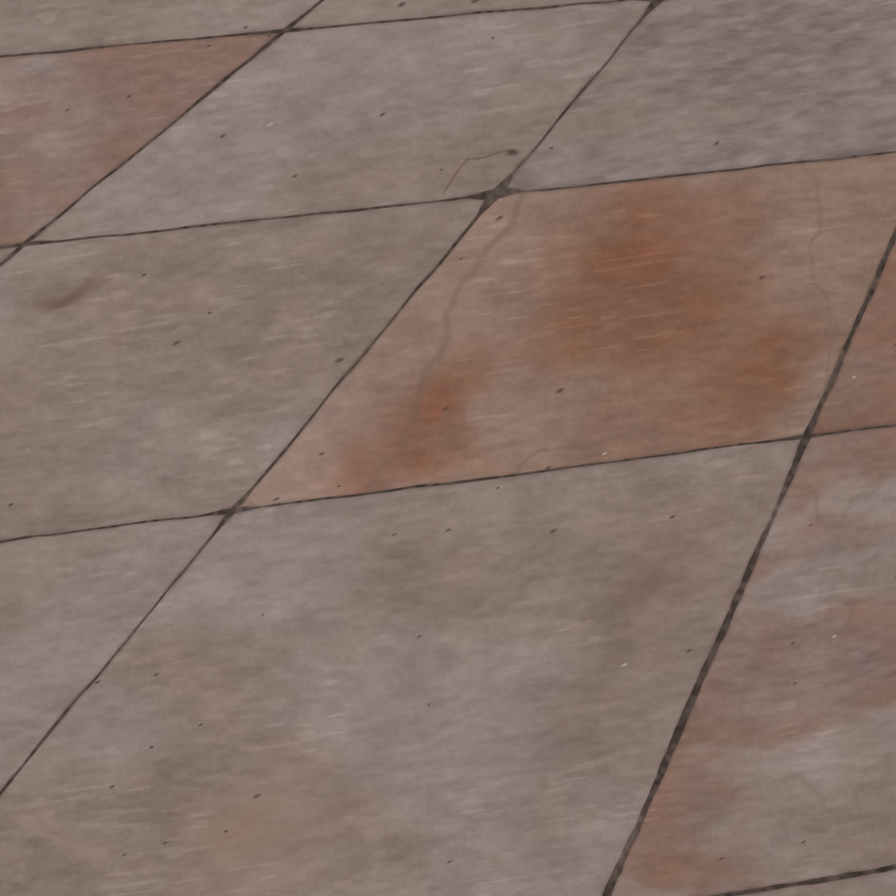
Give the GLSL for this texture, as a three.js fragment shader.

```glsl
varying vec2 vUv;

float hash(vec2 p) {
  p = fract(p * vec2(0.1731, 0.2917) + 0.37);
  p += dot(p, p.yx + 27.31);
  return fract((p.x + p.y) * p.x * 41.7);
}

float noise(vec2 p) {
  vec2 i = floor(p), f = fract(p);
  f = f * f * (3.0 - 2.0 * f);
  return mix(mix(hash(i), hash(i + vec2(1.0, 0.0)), f.x),
             mix(hash(i + vec2(0.0, 1.0)), hash(i + 1.0), f.x), f.y);
}

float fbm(vec2 p) {
  float sum = 0.0, amp = 0.5;
  for (int i = 0; i < 5; i++) {
    sum += amp * noise(p);
    p = mat2(1.6, 1.2, -1.2, 1.6) * p + 7.3;
    amp *= 0.5;
  }
  return sum;
}

// Perspective map from canvas to slab units: x counts columns, y counts rows downward
vec2 slabPlane(vec2 p) {
  vec3 q = vec3(p, 1.0);
  vec2 s = vec2(dot(q, vec3(0.2719, -0.2257, 0.0261)),
                dot(q, vec3(0.054, -0.5067, 0.3667))) / dot(q, vec3(0.0021, -0.1078, 0.2088));
  s.y += 0.05 * smoothstep(1.2, 1.9, s.y);
  return s;
}

// Soft elliptical patch, tilted along the slabs
float patchAt(vec2 p, vec2 center, vec2 radius, float angle) {
  float c = cos(angle), s = sin(angle);
  vec2 d = mat2(c, -s, s, c) * (p - center) / radius;
  return exp(-dot(d, d));
}

float segment(vec2 p, vec2 a, vec2 b) {
  vec2 d = b - a;
  return length(p - a - d * clamp(dot(p - a, d) / dot(d, d), 0.0, 1.0));
}

float isSlab(vec2 id, vec2 wanted) {
  return 1.0 - step(0.5, distance(id, wanted));
}

void main() {
  vec2 p = vUv;
  vec2 wobble = vec2(noise(p * 28.0), noise(p * 28.0 + 40.0)) - 0.5;
  vec2 jp = p + 0.002 * wobble;
  vec2 s = slabPlane(jp);
  vec2 id = floor(s);

  // Canvas distance to the nearest column and row joint
  vec2 sx = (slabPlane(jp + vec2(0.001, 0.0)) - s) / 0.001;
  vec2 sy = (slabPlane(jp + vec2(0.0, 0.001)) - s) / 0.001;
  vec2 joint = (0.5 - abs(fract(s) - 0.5)) / vec2(length(vec2(sx.x, sy.x)), length(vec2(sx.y, sy.y)));

  // Stone: gentle clouds, mottling, bedding streaks and grit
  vec2 slabSeed = id * 5.7;
  vec2 grain = mat2(0.99, -0.15, 0.15, 0.99) * p;
  float cloud = fbm(p * vec2(4.0, 6.0) + slabSeed);
  float mottle = fbm(grain * vec2(18.0, 30.0) + slabSeed);
  float streak = fbm(grain * vec2(45.0, 150.0) + slabSeed);
  float blotch = fbm(grain * vec2(8.0, 13.0) + slabSeed + 31.0);
  float grit = noise(p * 230.0) + 0.6 * noise(p * 120.0 + 9.0) - 0.8;
  vec3 stone = mix(vec3(0.512, 0.445, 0.41), vec3(0.55, 0.488, 0.462), smoothstep(0.28, 0.65, cloud));
  stone += (hash(id + 11.0) - 0.5) * 0.012;
  stone += (mottle - 0.48) * vec3(0.085, 0.08, 0.075) + (streak - 0.48) * 0.085 + grit * 0.02;

  // Rust and mineral tints held inside their own slabs, with broken edges
  vec2 wp = p + 0.1 * (vec2(cloud, blotch) - 0.48);
  float veined = isSlab(id, vec2(0.0));
  float front = isSlab(id, vec2(0.0, 1.0));
  float side = isSlab(id, vec2(1.0));
  float rust = veined * (patchAt(wp, vec2(0.70, 0.69), vec2(0.17, 0.12), 0.7)
             + patchAt(wp, vec2(0.46, 0.51), vec2(0.10, 0.05), 0.9)
             + 0.8 * patchAt(wp, vec2(0.85, 0.58), vec2(0.11, 0.06), 0.5));
  rust += 0.6 * isSlab(id, vec2(-2.0, -1.0)) + 0.85 * isSlab(id, vec2(1.0, 0.0));
  rust += side * 0.65 * smoothstep(0.4, 0.62, fbm(grain * vec2(4.0, 9.0) + 3.0));
  rust = rust * smoothstep(0.1, 0.65, rust + 1.3 * (blotch - 0.48)) * (0.4 + 1.1 * mottle);
  stone = mix(stone, stone * vec3(0.90, 0.755, 0.685), clamp(rust, 0.0, 1.15));
  stone = mix(stone, stone * vec3(1.05, 0.97, 0.91), 0.7 * veined);
  float ochre = front * patchAt(wp, vec2(0.24, 0.08), vec2(0.15, 0.06), 0.4);
  stone = mix(stone, vec3(0.57, 0.47, 0.405), 0.55 * ochre * smoothstep(0.3, 0.6, blotch));
  float violet = isSlab(id, vec2(0.0, -1.0)) * smoothstep(0.36, 0.6, fbm(grain * vec2(7.0, 32.0)));
  violet += side * patchAt(wp, vec2(0.92, 0.25), vec2(0.15, 0.035), 0.15) * smoothstep(0.3, 0.6, mottle);
  stone = mix(stone, vec3(0.47, 0.42, 0.415) + 0.22 * (streak - 0.48), 0.6 * clamp(violet, 0.0, 1.0));

  // Damp stains
  float stain = front * (0.4 * patchAt(wp, vec2(0.64, 0.16), vec2(0.12, 0.04), 1.2)
              + 0.35 * patchAt(wp, vec2(0.72, 0.35), vec2(0.09, 0.035), 0.9));
  stain += 1.2 * patchAt(p + 0.02 * wobble, vec2(0.067, 0.668), vec2(0.038, 0.009), 0.45);
  stone = mix(stone, vec3(0.38, 0.305, 0.27), 0.6 * stain);

  // Mineral veins: a long curved seam and contour rings
  float seam = abs(s.x - 0.09 - 0.13 * s.y - 0.16 * (blotch - 0.48));
  float ring = abs(fbm(p * 5.0 + 8.0) - 0.5);
  float vein = veined * (0.6 * (1.0 - smoothstep(0.0, 0.02, seam))
             + 0.5 * (1.0 - smoothstep(0.0, 0.02, ring)));
  vein += side * 0.4 * (1.0 - smoothstep(0.0, 0.02, ring));
  stone = mix(stone, vec3(0.41, 0.345, 0.31), vein * (0.1 + 0.8 * mottle));

  // Pale scratches, broken up along the bedding
  float scratch = smoothstep(0.72, 0.9, noise(grain * vec2(30.0, 210.0))) * smoothstep(0.5, 0.75, noise(p * 11.0 + 4.0));
  stone += 0.035 * scratch;

  // Sparse pits and rare pale flecks
  for (int i = 0; i < 2; i++) {
    float layer = float(i);
    float scale = 8.0 + 9.0 * layer;
    vec2 g = grain * scale + 13.0 * layer;
    vec2 cell = floor(g);
    vec2 center = 0.25 + 0.5 * vec2(hash(cell + 3.0), hash(cell + 17.0));
    vec2 d = mat2(0.95, -0.3, 0.3, 0.95) * (fract(g) - center) * vec2(0.6, 1.4) / scale;
    float size = mix(0.0015, 0.004, hash(cell + 29.0)) / (1.0 + 0.8 * layer);
    float pit = step(0.84, hash(cell + 51.0)) * (1.0 - smoothstep(0.2 * size, size + 0.0012, length(d + 0.004 * wobble)));
    vec3 pitColor = hash(cell + 73.0) > 0.9 ? vec3(0.70, 0.65, 0.61) : vec3(0.31, 0.25, 0.23);
    stone = mix(stone, pitColor, 0.75 * pit);
  }

  // Broken corner with a hairline crack
  vec2 cp = p + 0.008 * wobble;
  float crack = min(segment(cp, vec2(0.495, 0.785), vec2(0.52, 0.825)),
                    segment(cp, vec2(0.52, 0.825), vec2(0.575, 0.832)));
  stone = mix(stone, vec3(0.36, 0.29, 0.25), 0.5 * (1.0 - smoothstep(0.0, 0.002, crack)));

  // Joints: hairline far away, wider toward the near right, frayed and chipped
  float fray = 0.55 + 0.5 * noise(p * 75.0) + 0.4 * noise(p * 17.0 + 6.0);
  float chip = 0.006 * hash(floor(s + 0.5) + 5.0) * (1.0 - smoothstep(0.0, 0.025, length(joint)));
  float columnWidth = 0.0013 + 0.003 * smoothstep(0.4, 1.0, s.x) * (1.0 - 0.65 * p.y);
  float rowWidth = 0.0011 + 0.0015 * smoothstep(1.4, 1.9, s.y);
  float gap = min(joint.x - columnWidth * fray, joint.y - rowWidth * fray) - chip;
  gap = min(gap, length((p - vec2(0.575, 0.829)) * vec2(0.7, 1.3) + 0.006 * wobble) - 0.005 * fray);
  float rim = 1.0 - smoothstep(0.0, 0.005, gap);
  stone *= 1.0 - 0.14 * rim * noise(p * 40.0 + 2.0);
  vec3 mortar = mix(vec3(0.21, 0.175, 0.16), vec3(0.36, 0.31, 0.285), noise(p * 150.0));
  mortar = mix(mortar, stone, 0.35 * smoothstep(0.5, 0.9, noise(p * 14.0 + 21.0)));
  vec3 color = mix(mortar, stone, smoothstep(-0.0012, 0.0014, gap));

  gl_FragColor = vec4(color, 1.0);
}
```
